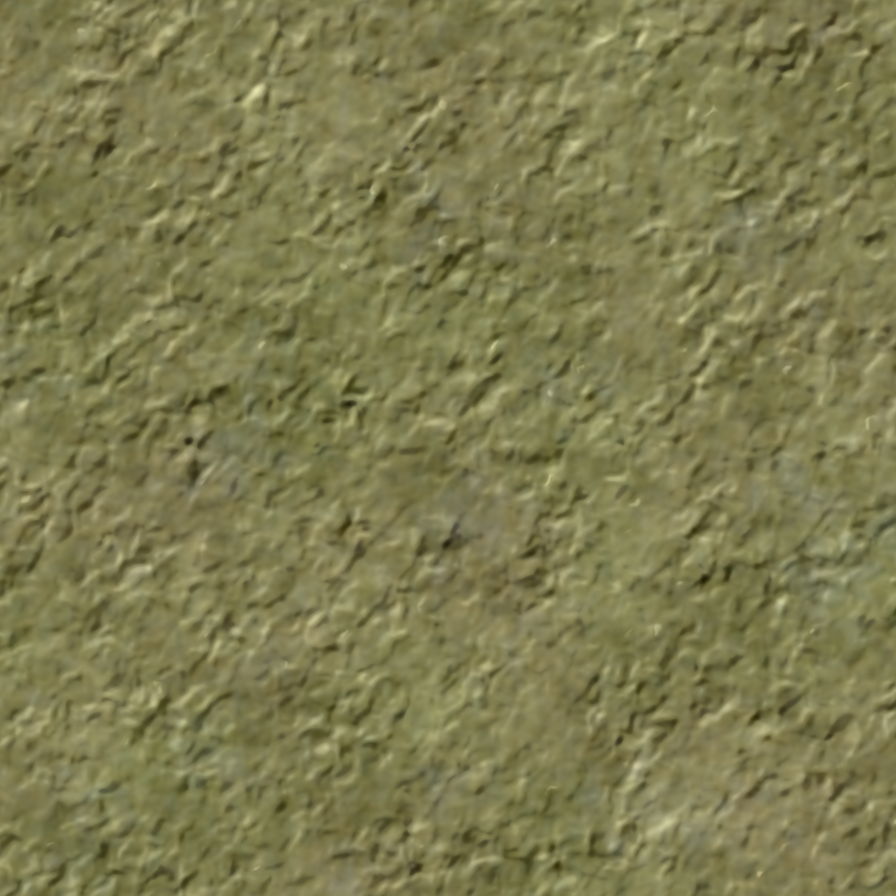
This texture is drawn by a three.js fragment shader. Its source:

```glsl
// Rough olive ground: gradient noise makes a softly pitted height field, lit
// from the upper left by its slope along the light. Broad noise varies the
// roughness and tint, and sparse cells add dark crevices and pale glints.

varying vec2 vUv;

float hash(vec2 p) {
  vec3 q = fract(p.xyx * 0.1031);
  q += dot(q, q.yzx + 33.33);
  return fract((q.x + q.y) * q.z);
}

// Gradient noise, roughly -0.7 to 0.7
float corner(vec2 cell, vec2 offset) {
  float angle = 6.2832 * hash(cell + 71.0);
  return dot(vec2(cos(angle), sin(angle)), offset);
}

float noise(vec2 p) {
  vec2 i = floor(p);
  vec2 f = p - i;
  vec2 u = f * f * f * (f * (f * 6.0 - 15.0) + 10.0);
  vec2 e = vec2(1.0, 0.0);
  float low = mix(corner(i, f), corner(i + e.xy, f - e.xy), u.x);
  float high = mix(corner(i + e.yx, f - e.yx), corner(i + e.xx, f - e.xx), u.x);
  return mix(low, high, u.y);
}

float fbm(vec2 p) {
  float sum = 0.0;
  float amp = 1.0;
  for (int k = 0; k < 4; k++) {
    sum += amp * noise(p);
    p = mat2(1.6, 1.2, -1.2, 1.6) * p + 13.7;
    amp *= 0.55;
  }
  return sum;
}

// Clods slightly stretched along the rising diagonal
float height(vec2 p) {
  vec2 q = vec2(0.64 * (p.x + p.y), 0.74 * (p.y - p.x)) + 3.0;
  q += 0.007 * vec2(noise(q * 40.0), noise(q * 40.0 + 40.0));
  float h = 0.50 * noise(q * 24.0) / 24.0;
  h += 0.90 * noise(q * 47.0 + 17.0) / 47.0;
  h += 0.78 * noise(q * 84.0 + 31.0) / 84.0;
  h += 0.22 * noise(q * 140.0 + 53.0) / 140.0;
  return h;
}

// Small irregular flecks scattered in a jittered grid
float flecks(vec2 p, float cells, float share, float size) {
  vec2 g = p * cells;
  g += 0.35 * vec2(noise(g * 2.2), noise(g * 2.2 + 20.0));
  vec2 id = floor(g);
  vec2 jitter = 0.35 + 0.3 * vec2(hash(id + 5.0), hash(id + 19.0));
  vec2 d = fract(g) - jitter;
  d = vec2(d.x + d.y, 1.7 * (d.y - d.x)) * 0.707;
  float spot = 1.0 - smoothstep(0.2 * size, size, length(d));
  return spot * step(hash(id + 83.0), share);
}

void main() {
  vec2 p = vUv;

  // Relief: slopes that face the light are bright, in rough and calm patches
  vec2 toLight = vec2(-0.62, 0.78);
  float reach = 0.0029;
  float slope = (height(p - toLight * reach) - height(p + toLight * reach)) / (2.0 * reach);
  float roughness = clamp(1.0 + 1.2 * fbm(p * 12.0 + 8.0), 0.4, 1.8);
  float relief = slope * roughness;

  // Tone: relief with strong peaks, broad blotches and soft grain
  float tone = 0.055 * relief * (0.75 + 0.3 * min(abs(relief), 1.6));
  tone += 0.072 * fbm(p * 5.0 + 21.0);
  tone += 0.045 * noise(p * 16.0 + 35.0);
  tone += 0.070 * noise(p * 30.0 + 61.0);
  tone += 0.062 * noise(p * 56.0 + 4.0) + 0.024 * noise(p * 115.0);

  // Crevices deepen slopes in shadow; glints catch the lit ones
  float shadow = smoothstep(0.5, 1.7, -relief);
  float crevice = flecks(p, 21.0, 0.35, 0.42) * smoothstep(-0.1, 0.8, -relief);
  float glint = flecks(p + 0.37, 34.0, 0.05, 0.3) * smoothstep(-0.3, 0.7, relief);
  tone += 0.13 * glint - 0.020 * shadow - 0.09 * crevice;

  vec3 color = vec3(0.496, 0.486, 0.312) + tone * vec3(1.0, 1.0, 0.94);

  // Tint: mossy green, warm earth and pale blue-grey patches
  float moss = fbm(p * 4.0 + 50.0) + 0.5 * noise(p * 38.0);
  color += moss * vec3(-0.020, 0.004, -0.018);
  float dust = smoothstep(0.2, 0.75, fbm(p * 6.0 + 90.0) + 0.5 * noise(p * 40.0 + 7.0));
  color += dust * vec3(0.008, 0.018, 0.055);
  color += noise(p * 48.0 + 33.0) * vec3(0.012, -0.004, -0.040);
  color += (shadow * 0.4 + crevice) * vec3(-0.002, -0.006, 0.028);

  gl_FragColor = vec4(clamp(color, 0.0, 1.0), 1.0);
}
```
